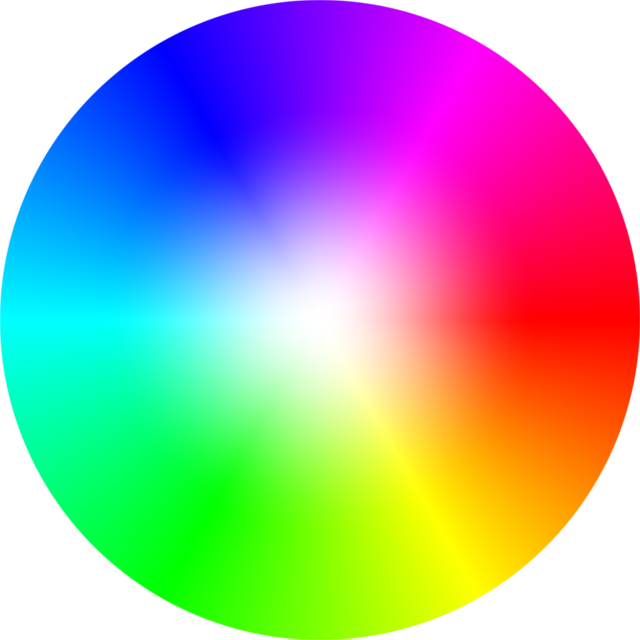
This background is drawn by a WebGL 1 fragment shader. Its source:

```glsl
precision highp float;
// A colour wheel that fills the canvas on a white ground.
// Hue runs clockwise from red at the right; saturation
// eases in from a white centre and is full in the outer third.

uniform vec2 u_resolution;

// Fully bright, saturated colour for a hue in turns
vec3 hueColor(float hue) {
    vec3 ramp = abs(fract(hue + vec3(0.0, 2.0, 1.0) / 3.0) * 6.0 - 3.0);
    return clamp(ramp - 1.0, 0.0, 1.0);
}

void main() {
    // Centred coordinates: the wheel has radius 1
    float side = min(u_resolution.x, u_resolution.y);
    vec2 p = (2.0 * gl_FragCoord.xy - u_resolution) / side;
    float radius = length(p);

    // Hue from the angle, with a guard at the exact centre
    float angle = radius > 0.00001 ? atan(p.y, p.x) : 0.0;
    float hue = -angle / 6.283185;

    // White centre blending outward into pure colour
    float saturation = smoothstep(0.0, 0.69, radius);
    vec3 white = vec3(1.0);
    vec3 wheel = mix(white, hueColor(hue), saturation);

    // Smooth rim against the ground
    float pixel = 2.0 / side;
    float coverage = 1.0 - smoothstep(1.0 - pixel, 1.0 + pixel, radius);
    gl_FragColor = vec4(mix(white, wheel, coverage), 1.0);
}
```
